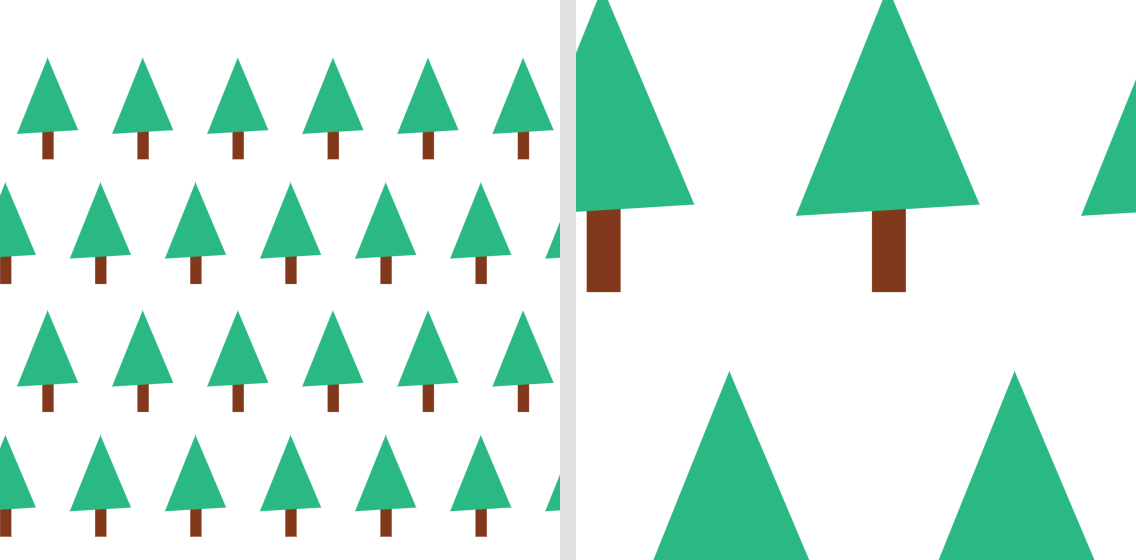
Left: the whole. Right: its middle third, enlarged.
Reproduce this pattern procedurally as a Shadertoy shader.

```glsl
// Rows of flat fir trees on white: a slightly tilted triangle over a short trunk.
// Four rows are looped, odd rows shifted sideways; each row repeats by mod.
// Shapes are signed distances, turned into smooth coverage one pixel wide.

const vec3 PAPER = vec3(1.0);
const vec3 LEAF = vec3(0.165, 0.722, 0.514);
const vec3 BARK = vec3(0.51, 0.22, 0.106);

const int ROWS = 4;
const float TREE_SPACING = 0.1698;   // between trees in a row
const float PAIR_SPACING = 0.4512;   // between rows of the same kind
const vec2 FIRST_TIP = vec2(0.0850, 0.8970);
const vec2 ODD_SHIFT = vec2(-0.0755, -0.2227);

// Distance to the line a-b, positive on its right-hand side
float edgeDistance(vec2 p, vec2 a, vec2 b) {
    vec2 along = normalize(b - a);
    return dot(p - a, vec2(along.y, -along.x));
}

// Triangle with corners given counterclockwise
float triangleDistance(vec2 p, vec2 a, vec2 b, vec2 c) {
    return max(edgeDistance(p, a, b), max(edgeDistance(p, b, c), edgeDistance(p, c, a)));
}

float boxDistance(vec2 p, vec2 center, vec2 halfSize) {
    vec2 d = abs(p - center) - halfSize;
    return max(d.x, d.y);
}

float coverage(float distance, float pixel) {
    return 1.0 - smoothstep(-0.75 * pixel, 0.75 * pixel, distance);
}

// Tip of the leftmost tree of a row
vec2 rowTip(int row) {
    vec2 tip = FIRST_TIP - vec2(0.0, PAIR_SPACING * float(row / 2));
    return tip + ODD_SHIFT * float(row % 2);
}

// Paints one tree, with its tip at the origin, over a base colour
vec3 paintTree(vec3 base, vec2 p, float pixel) {
    float trunk = boxDistance(p, vec2(0.0007, -0.1555), vec2(0.0101, 0.0260));
    float crown = triangleDistance(p, vec2(0.0), vec2(-0.0547, -0.1361), vec2(0.0547, -0.1294));
    vec3 color = mix(base, BARK, coverage(trunk, pixel));
    return mix(color, LEAF, coverage(crown, pixel));
}

void mainImage(out vec4 fragColor, in vec2 fragCoord) {
    float pixel = 1.0 / iResolution.y;
    vec2 uv = fragCoord * pixel;
    vec3 color = PAPER;

    for (int row = 0; row < ROWS; row++) {
        vec2 p = uv - rowTip(row);
        p.x = mod(p.x + 0.5 * TREE_SPACING, TREE_SPACING) - 0.5 * TREE_SPACING;
        color = paintTree(color, p, pixel);
    }

    fragColor = vec4(color, 1.0);
}
```
